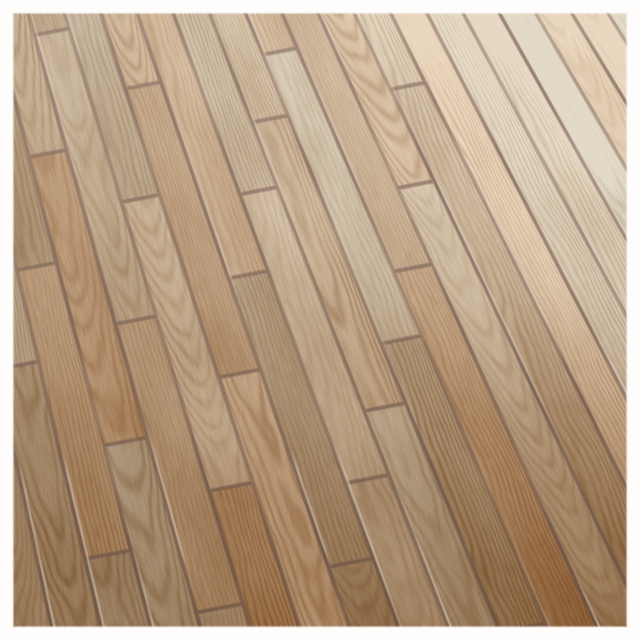
Write a Shadertoy shader that draws this texture.

```glsl
// Oak strip floor seen at a slant inside a thin white frame.
// Straight seams fan out toward the viewer; staggered end joints cut boards,
// each with its own tone and a grain of warped parabolic growth rings.

#define FRAME 0.021          // white margin
#define ROW_TOP 0.0591       // row width at the far edge
#define ROW_GROW 0.0217      // extra row width at the near edge
#define LEAN 0.28            // sideways drift of the seams
#define BOARD_LEN 0.47       // length of the short boards
#define STAGGER 0.155        // joint shift from row to row
#define JOINT_TILT 0.18
#define SEAM_HALF 0.0010
#define GRAIN_DEPTH 0.27
#define OAK_DARK vec3(0.56, 0.42, 0.28)
#define OAK_LIGHT vec3(0.87, 0.81, 0.72)
#define SEAM_COLOR vec3(0.41, 0.31, 0.26)

float hash(vec2 p) {
    p = fract(p * vec2(0.1031, 0.1137));
    p += dot(p, p.yx + 33.33);
    return fract((p.x + p.y) * p.x * 97.3);
}

float noise(vec2 p) {
    vec2 cell = floor(p), f = fract(p);
    f = f * f * (3.0 - 2.0 * f);
    return mix(mix(hash(cell), hash(cell + vec2(1, 0)), f.x),
               mix(hash(cell + vec2(0, 1)), hash(cell + vec2(1, 1)), f.x), f.y);
}

// Growth rings: p.x runs across the board (0..1), p.y along it.
float woodGrain(vec2 p, vec2 board) {
    float kind = hash(board + 11.0);
    float swirl = smoothstep(0.35, 0.75, kind);
    float heart = mix(-0.5, 0.5, swirl) + 0.5 * (hash(board + 23.0) - 0.5);
    vec2 q = p + 40.0 * vec2(kind, hash(board + 37.0));

    float across = p.x - heart;
    float rings = mix(4.0, 8.0, swirl) * across * across
                + mix(2.0, 24.0, swirl * hash(board + 51.0)) * p.y;
    rings += 1.5 * noise(q * vec2(1.6, 9.0)) + 0.5 * noise(q * vec2(4.0, 24.0));

    float line = 0.5 + 0.5 * sin(6.2832 * rings);
    float patchy = 0.35 + 0.65 * noise(q * vec2(1.5, 7.0) + 5.0);
    return line * line * patchy;
}

void mainImage(out vec4 fragColor, in vec2 fragCoord) {
    vec2 uv = fragCoord / iResolution.xy;
    float px = 1.0 / iResolution.y;
    vec2 pos = (uv - FRAME) / (1.0 - 2.0 * FRAME);
    float depth = 1.0 - pos.y;

    // Rows between the fanning seams
    float rowWidth = ROW_TOP + ROW_GROW * depth;
    float u = (pos.x - 0.0245 - LEAN * depth) / rowWidth;
    float row = floor(u);
    float across = u - row;

    // Boards between the staggered joints; rows on the right are longer
    float along = depth + JOINT_TILT * (across - 0.5) * rowWidth;
    float len = mix(BOARD_LEN, 2.0, step(6.5, row));
    float start = mod(0.5 - STAGGER * row, BOARD_LEN)
                - 0.08 * sin(0.57 * row) + step(9.5, row);
    float v = (along - start) / len;
    vec2 board = vec2(row + 20.0, floor(v) + 7.0);
    float tone = hash(board) - 0.5;
    float warmth = hash(board + 71.0);

    // Window light falls on the far right, the near corner stays dim
    float shade = 0.13 + 0.52 * pos.y + 0.42 * pos.x * pos.y;
    shade += 0.12 * smoothstep(0.3, 0.75, pos.y) * smoothstep(0.2, 0.9, pos.x);
    shade -= 0.16 * smoothstep(0.5, 1.0, pos.x) * smoothstep(0.5, 0.0, pos.y);
    shade += 0.24 * tone;

    // Rings, fine fibres and cloudy wear
    float strength = GRAIN_DEPTH * (0.45 + 0.75 * hash(board + 91.0));
    shade -= strength * (woodGrain(vec2(across, along), board) - 0.25);
    vec2 fibre = vec2(u * 26.0, along * 45.0);
    shade += 0.10 * (noise(fibre) - 0.5) + 0.07 * (noise(fibre * 2.1) - 0.5);
    shade += 0.16 * (noise(vec2(u * 1.3, along * 9.0) + 30.0) - 0.5);
    vec3 color = mix(OAK_DARK, OAK_LIGHT, clamp(shade, -0.25, 1.1));
    color += (warmth - 0.4) * vec3(0.035, -0.012, -0.035);

    // Seams and end joints, uneven in darkness
    float seamDist = 0.93 * rowWidth * min(across, 1.0 - across);
    float jointDist = len * min(fract(v), 1.0 - fract(v));
    float soft = 0.0025 + px;
    float wear = 0.45 + 0.45 * noise(vec2(floor(u + 0.5) * 7.0, along * 8.0));
    float seam = 1.0 - smoothstep(SEAM_HALF, SEAM_HALF + soft, seamDist);
    float joint = 1.0 - smoothstep(SEAM_HALF, SEAM_HALF + soft, jointDist);
    color = mix(color, SEAM_COLOR + 0.16 * pos.y, max(seam * wear, 0.7 * joint));

    // Pale glint on some bevels beside the seam
    float bevel = abs(across * rowWidth - 0.0045);
    float glint = 1.0 - smoothstep(0.0005, 0.002 + px, bevel);
    glint *= smoothstep(0.5, 0.8, noise(vec2(row * 9.0, along * 5.0) + 60.0));
    color = mix(color, vec3(0.88, 0.84, 0.80), 0.45 * glint);

    // White frame
    vec2 edge = abs(uv - 0.5) - (0.5 - FRAME);
    float frame = smoothstep(-0.001 - px, 0.001 + px, max(edge.x, edge.y));
    fragColor = vec4(mix(color, vec3(1.0, 0.99, 0.99), frame), 1.0);
}
```
